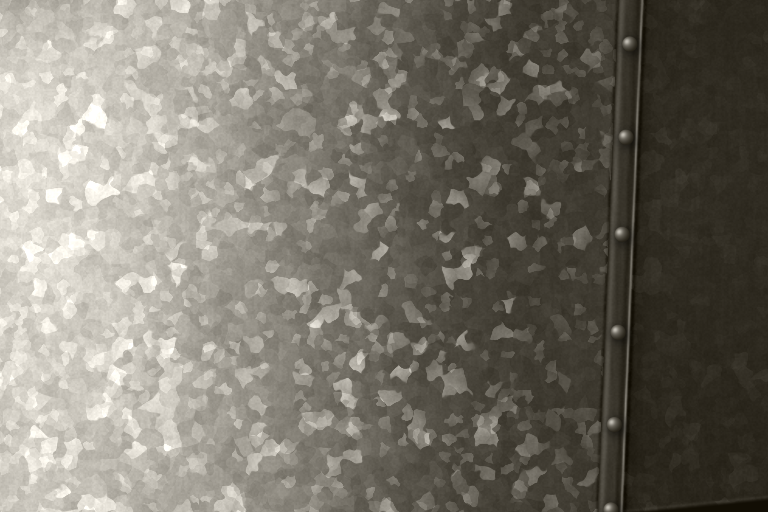
Reproduce this texture procedurally as a Shadertoy shader.

```glsl
#define FLAKE_SCALE 35.0
#define FLAKE_SHARPNESS 45.0
#define FLAKE_RARITY 0.84
#define LIT_LEVEL 0.81
#define SHADE_LEVEL 0.235
#define PANEL_LEVEL 0.145
#define GRAIN 0.045
#define SEAM_BASE 1.193
#define SEAM_SLANT 0.0405
#define RIVET_GAP 0.182
#define RIVET_RADIUS 0.0165

float hash(vec2 p) {
    vec3 q = fract(p.xyx * 0.1031);
    q += dot(q, q.yzx + 33.33);
    return fract((q.x + q.y) * q.z);
}

vec2 hash2(vec2 p) {
    return vec2(hash(p + 17.3), hash(p + 91.7));
}

float noise(vec2 p) {
    vec2 i = floor(p), f = fract(p);
    f = f * f * (3.0 - 2.0 * f);
    return mix(mix(hash(i), hash(i + vec2(1, 0)), f.x),
               mix(hash(i + vec2(0, 1)), hash(i + vec2(1, 1)), f.x), f.y);
}

float fbm(vec2 p) {
    float sum = 0.0, gain = 0.5;
    for (int i = 0; i < 4; i++) {
        sum += gain * noise(p);
        p = p * 2.03 + 5.7;
        gain *= 0.5;
    }
    return sum;
}

// Soft-edged crystal cells: x is the cell tone, y the rare bright facets
vec2 spangle(vec2 p) {
    p += 0.45 * (vec2(noise(p * 2.1), noise(p * 2.1 + 40.0)) - 0.5);
    vec2 cell = floor(p), sum = vec2(0);
    float total = 0.0;
    for (int j = -1; j <= 1; j++)
    for (int i = -1; i <= 1; i++) {
        vec2 id = cell + vec2(i, j);
        vec2 d = p - id - hash2(id);
        float tone = hash(id + 7.1);
        float facet = smoothstep(FLAKE_RARITY, 1.0, tone) * 0.6 + 0.4;
        facet *= step(FLAKE_RARITY, tone);
        float turn = 6.283 * hash(id + 53.0);
        facet *= 1.0 + 0.5 * dot(d, vec2(cos(turn), sin(turn)));
        float w = exp(-FLAKE_SHARPNESS * length(d)) + 1e-20;
        sum += w * vec2(tone - 0.5, facet);
        total += w;
    }
    return sum / total;
}

float band(float x, float center, float width) {
    float d = (x - center) / width;
    return exp(-d * d);
}

vec3 metal(float level) {
    return vec3(level + 0.016, level, level - 0.038);
}

void mainImage(out vec4 fragColor, in vec2 fragCoord) {
    vec2 p = fragCoord / iResolution.y;
    float px = 1.0 / iResolution.y;
    float seam = p.x - SEAM_BASE - SEAM_SLANT * p.y;
    float panel = smoothstep(-px, px, seam - 0.023);

    // Broad light falling off from the left
    float cloud = fbm(p * 5.0) - 0.47;
    float level = mix(LIT_LEVEL, SHADE_LEVEL, smoothstep(0.03, 1.1, p.x + 0.12 * cloud));
    level += 0.05 * band(length(p - vec2(0.02, 0.6)), 0.0, 0.3);
    level -= 0.16 * band(length((p - vec2(0.0, 1.04)) * vec2(0.7, 1.5)), 0.0, 0.16);
    level -= 0.03 * smoothstep(0.3, 0.0, p.y) * smoothstep(0.5, 0.0, p.x);
    float panelLight = PANEL_LEVEL + 0.025 * band(p.y, 0.65, 0.4) - 0.03 * band(seam, 0.023, 0.03);
    level = mix(level, panelLight, panel);

    // Zinc flakes in two sizes
    vec2 large = spangle(p * FLAKE_SCALE);
    vec2 small = spangle(p * FLAKE_SCALE * 1.55 + 31.0);
    float toneGain = mix(0.11, 0.045, smoothstep(0.2, 1.1, p.x));
    float flash = 0.11 + 0.13 * band(p.x, 0.78, 0.36);
    flash *= mix(1.0, 0.2, panel);
    toneGain *= mix(1.0, 0.35, panel);
    float patches = smoothstep(0.25, 0.65, noise(p * 7.0 + 3.0));
    level += toneGain * (large.x + 0.7 * small.x);
    level += flash * (large.y * (0.45 + 0.55 * patches) + 0.55 * small.y);

    // Fine grain and faint vertical wear
    float grain = noise(p * 330.0) - 0.5 + 0.5 * (noise(p * 170.0) - 0.5);
    float wear = noise(vec2(p.x * 190.0, p.y * 14.0)) - 0.5;
    level += (GRAIN * grain + 0.025 * wear) * (0.3 + level);

    // Folded seam with lit lips and a dark groove
    float strip = smoothstep(-0.027, -0.025, seam) * (1.0 - panel);
    float fold = 0.2 + 0.035 * wear + 0.02 * grain + 0.03 * cloud;
    fold += 0.11 * band(seam, -0.018, 0.006) - 0.06 * band(seam, 0.013, 0.006);
    level = mix(level, fold, strip);
    level -= 0.10 * band(seam, -0.027, 0.0035);
    level += (0.25 + 0.12 * wear) * band(seam, 0.0205, 0.0024);
    level -= 0.07 * band(seam, 0.027, 0.004);

    // Lower lip of the right panel
    float lip = p.y - 0.1 * (p.x - 1.25);
    float under = smoothstep(0.004, -0.004, lip) * panel;
    level = mix(level, 0.055, under);
    level += 0.04 * band(lip, 0.005, 0.003) * panel;
    vec3 color = metal(level);

    // Domed rivets down the seam
    for (int k = 0; k < 6; k++) {
        float a = float(k) * 0.6283;
        float y = 0.004 + RIVET_GAP * float(k) - 0.013 * sin(a) - 0.008 * sin(2.0 * a);
        vec2 q = (p - vec2(SEAM_BASE + SEAM_SLANT * y, y)) / RIVET_RADIUS;
        float r = length(q);
        color *= 1.0 - 0.5 * band(length(q - vec2(0.25, -0.3)), 0.0, 1.15);
        vec3 normal = vec3(q, sqrt(max(0.0, 1.0 - r * r)));
        float lit = max(0.0, dot(normal, normalize(vec3(-0.35, 0.3, 0.9))));
        float dome = 0.13 + 0.31 * lit * lit + 0.3 * pow(lit, 14.0);
        float edge = 1.5 * px / RIVET_RADIUS;
        color = mix(color, metal(dome), smoothstep(1.0, 1.0 - edge, r));
    }
    fragColor = vec4(clamp(color, 0.0, 1.0), 1.0);
}
```
